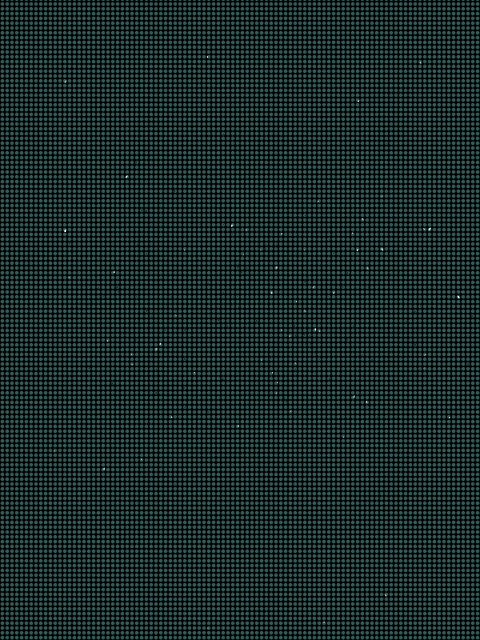
Write a Shadertoy shader that draws this pattern.

```glsl
// A fine square mesh of teal dots on near-black, dusted with a few white glints.
// Each cell holds one distance-function dot; hashed cells inside a soft central
// cloud also hold a small glint or a dark nick.
#define COLUMNS 100.0
#define DOT_RADIUS 0.37
#define DOT_COLOR vec3(0.212, 0.355, 0.352)
#define GAP_COLOR vec3(0.012, 0.020, 0.020)
#define GLINT_COLOR vec3(0.93, 1.0, 0.98)
#define EDGE_WOBBLE 0.014
#define TONE_VARIATION 0.05
#define CLOUD_CENTER vec2(0.60, 0.515)
#define CLOUD_SPREAD vec2(0.25, 0.10)
#define GLINT_CHANCE 0.024
#define STRAY_CHANCE 0.0005
#define NICK_CHANCE 0.06

float hash(vec2 cell, float seed) {
    vec3 q = fract(vec3(cell.xyx + seed * 17.3) * vec3(0.1031, 0.1030, 0.0973));
    q += dot(q, q.yzx + 33.33);
    return fract((q.x + q.y) * q.z);
}

// Coverage of a shape from its signed distance and the pixel size.
float coverage(float distance, float pixel) {
    return clamp(0.5 - distance / pixel, 0.0, 1.0);
}

// Slightly uneven disc, its rim shaped by two layered sines.
float dotDistance(vec2 local, vec2 cell) {
    float angle = atan(local.y, local.x);
    float phase = 6.2832 * hash(cell, 1.0);
    float rim = sin(angle * 3.0 + phase) + 0.5 * sin(angle * 5.0 - phase * 2.0);
    return length(local) - DOT_RADIUS - EDGE_WOBBLE * rim;
}

// Small tilted oval at a random place inside its cell.
float speckDistance(vec2 local, vec2 cell, float seed) {
    vec2 offset = vec2(hash(cell, seed), hash(cell, seed + 1.0)) - 0.5;
    float size = mix(0.10, 0.24, pow(hash(cell, seed + 2.0), 2.0));
    vec2 q = local - offset * 0.56;
    q.x += q.y * (hash(cell, seed + 3.0) - 0.5);
    return length(q * vec2(1.2, 0.85)) - size;
}

void mainImage(out vec4 fragColor, in vec2 fragCoord) {
    // Square cells, counted from the lower left corner
    vec2 grid = fragCoord / iResolution.x * COLUMNS;
    float pixel = COLUMNS / iResolution.x;
    vec2 cell = floor(grid);
    vec2 local = fract(grid) - 0.5;

    // Dots with a faint change of tone
    float tone = 1.0 + TONE_VARIATION * (hash(cell, 2.0) - 0.5);
    float dots = coverage(dotDistance(local, cell), pixel);
    vec3 color = mix(GAP_COLOR, DOT_COLOR * tone, dots);

    // Soft cloud where glints and nicks gather
    vec2 cellUV = (cell + 0.5) / (COLUMNS * vec2(1.0, iResolution.y / iResolution.x));
    vec2 spread = (cellUV - CLOUD_CENTER) / CLOUD_SPREAD;
    float cloud = exp(-0.5 * dot(spread, spread));

    // Dark nicks in the dots
    float hasNick = step(hash(cell, 3.0), NICK_CHANCE * cloud);
    float nick = coverage(speckDistance(local, cell, 4.0), pixel);
    color = mix(color, GAP_COLOR, 0.5 * hasNick * nick);

    // Bright glints, some dimmer than others
    float hasGlint = step(hash(cell, 8.0), GLINT_CHANCE * cloud + STRAY_CHANCE);
    float glint = coverage(speckDistance(local, cell, 9.0), pixel);
    float strength = mix(0.45, 1.0, hash(cell, 13.0));
    color = mix(color, GLINT_COLOR, hasGlint * glint * strength);

    fragColor = vec4(color, 1.0);
}
```
